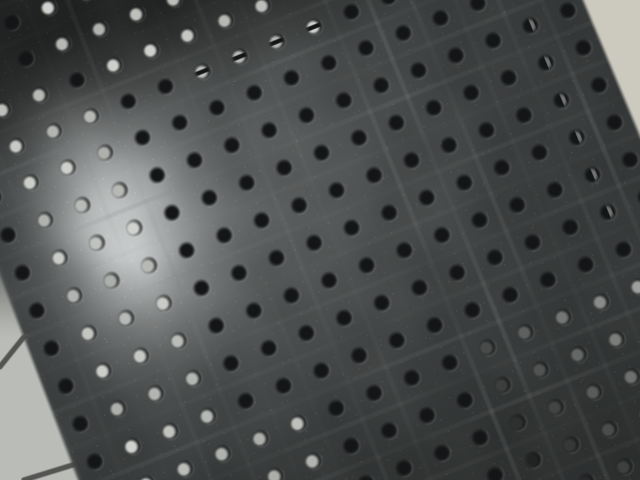
Write a Shadertoy shader that draws this pattern.

```glsl
// Tilted dark steel plate with a square grid of round holes, scribed seams and a soft lamp reflection.
#define TILT 0.3815                    // plate rotation in radians
#define PITCH vec2(0.0836, 0.0842)     // hole spacing, canvas heights
#define ANCHOR vec2(0.297, 0.7135)     // centre of hole (0, 0)
#define HOLE_RADIUS 0.184              // in pitches
#define PLATE_EDGES vec2(-4.54, 11.45) // left and right edges, in pitches
#define SOFTNESS 0.045                 // edge blur, in pitches
#define SEAM_WIDTH 0.022
#define SEAM_GAIN 0.075
#define STEEL vec3(0.212, 0.222, 0.222)
#define PIT vec3(0.075, 0.083, 0.087)
#define DAYLIGHT vec3(0.83, 0.84, 0.82)

float hash(vec2 p) {
    return fract(sin(dot(p, vec2(127.1, 311.7))) * 4375.85);
}

// Distance to the nearest scattered cell point
float cellular(vec2 p) {
    vec2 cell = floor(p);
    float nearest = 1.0;
    for (int y = -1; y <= 1; y++)
    for (int x = -1; x <= 1; x++) {
        vec2 c = cell + vec2(x, y);
        nearest = min(nearest, length(c + vec2(hash(c), hash(c + 37.0)) - p));
    }
    return nearest;
}

float segment(vec2 p, vec2 a, vec2 b) {
    vec2 d = b - a;
    return length(p - a - d * clamp(dot(p - a, d) / dot(d, d), 0.0, 1.0));
}

float glow(vec2 q, vec2 centre, vec2 spread) {
    vec2 d = (q - centre) / spread;
    return exp(-dot(d, d));
}

// Canvas to hole coordinates: x along a row, y down the plate, slight perspective
vec2 toGrid(vec2 p) {
    vec2 d = p - ANCHOR;
    float c = cos(TILT), s = sin(TILT);
    vec2 q = vec2(c * d.x + s * d.y, s * d.x - c * d.y) / PITCH;
    q.x = 4.0 + (q.x - 4.0) / (1.0 + 0.002 * q.y);
    q.y += 0.04 * min(q.y, 0.0);
    return q;
}

vec3 plateColour(vec2 q, float blur) {
    float light = 0.15 * glow(q, vec2(1.6, 2.3), vec2(5.2, 4.6));
    light += 0.47 * glow(q, vec2(-1.3, 1.9), vec2(1.7, 2.6));
    float shade = 1.0 - 0.45 * smoothstep(0.0, -3.5, q.y) * smoothstep(9.0, 4.0, q.x);
    shade *= 1.0 - 0.15 * smoothstep(7.0, 12.0, q.y);

    // Scribed seams run midway between the holes
    vec2 side = abs(fract(q) - 0.5);
    vec2 seam = 1.0 - smoothstep(vec2(SEAM_WIDTH), vec2(SEAM_WIDTH + blur), side);
    vec2 line = floor(q);
    vec2 strength = vec2(hash(vec2(line.x, 3.0)), 0.7 * hash(vec2(7.0, line.y)));
    strength *= 0.65 + 0.35 * sin(q.yx * 0.9 + line * 2.3);
    float scribe = SEAM_GAIN * dot(seam, strength) * (1.0 - 3.5 * light);

    // Handling marks
    float grime = 0.035 * (cellular(q * 0.8) - 0.5) + 0.012 * sin(q.x * 2.1 + sin(q.y * 1.7));
    float speck = 0.05 * smoothstep(0.07, 0.02, cellular(q * 2.3 + 9.0));
    return (STEEL + light) * shade + scribe + grime * (0.5 + 2.0 * light) + speck;
}

// How much light shows through each hole, 0 to 1
float backLight(vec2 id, vec2 q) {
    float leftBand = float(id.x > -3.5 && id.x < -0.5 && id.y >= id.x);
    float lowBand = float(id.x > -3.5 && id.x < 1.5 && id.y > 7.5);
    float topBand = float(id.x > -1.5 && id.x < 5.5 && id.y < -1.5 && id.x - id.y > 1.5);
    float slit = smoothstep(0.03, 0.08, abs(q.y + 1.0));
    float topEdge = float(id.y == -1.0 && id.x > 1.5 && id.x < 5.5) * slit;
    float lit = max(max(leftBand, lowBand), max(topBand, topEdge));
    lit *= 0.78 + 0.22 * hash(id + 5.0);
    float cornerFade = 0.28 + 0.11 * (id.x - 6.0) - 0.07 * (id.y - 8.0);
    float corner = float(id.x > 5.5 && id.y > 7.5) * clamp(cornerFade, 0.0, 0.75);
    float rightSlit = float(id.x == 10.0 && id.y > 0.5 && id.y < 6.5);
    rightSlit *= 0.5 * smoothstep(0.07, 0.03, abs(q.x - 10.06));
    return max(lit, max(corner, rightSlit));
}

vec3 roomColour(vec2 p, float pixel) {
    vec3 right = vec3(0.80, 0.79, 0.75);
    vec3 left = DAYLIGHT * (0.88 - 0.3 * smoothstep(0.28, 0.45, p.y));
    float cable = segment(p, vec2(0.0, 0.236), vec2(0.049, 0.297));
    float skirting = segment(p, vec2(0.05, 0.0), vec2(0.157, 0.033));
    left *= 1.0 - 0.55 * smoothstep(0.006 + pixel, 0.003, min(cable, skirting));
    return mix(left, right, step(0.6, p.x));
}

void mainImage(out vec4 fragColor, in vec2 fragCoord) {
    vec2 p = fragCoord / iResolution.y;
    float pixel = 1.0 / iResolution.y;
    float blur = SOFTNESS + pixel / PITCH.x;
    vec2 q = toGrid(p);
    vec2 id = round(q), local = q - id;
    vec3 colour = plateColour(q, blur);

    // Hole: bright lower rim, dark wall, opening shifted by the plate thickness
    float r = length(local);
    float rim = smoothstep(0.06, 0.0, abs(r - HOLE_RADIUS - 0.02));
    colour += 0.09 * rim * smoothstep(-0.05, 0.2, local.x + local.y);
    float hole = smoothstep(blur, -blur, r - HOLE_RADIUS);
    float opening = smoothstep(blur, -blur, length(local + vec2(0.045, 0.0)) - HOLE_RADIUS * 0.93);
    vec3 inside = mix(PIT, DAYLIGHT, backLight(id, q) * opening);
    colour = mix(colour, inside, hole);

    // Plate outline against the room
    float outside = max(PLATE_EDGES.x - q.x, q.x - PLATE_EDGES.y);
    colour = mix(colour, roomColour(p, pixel), smoothstep(-blur, blur, outside));
    fragColor = vec4(clamp(colour, 0.0, 1.0), 1.0);
}
```
